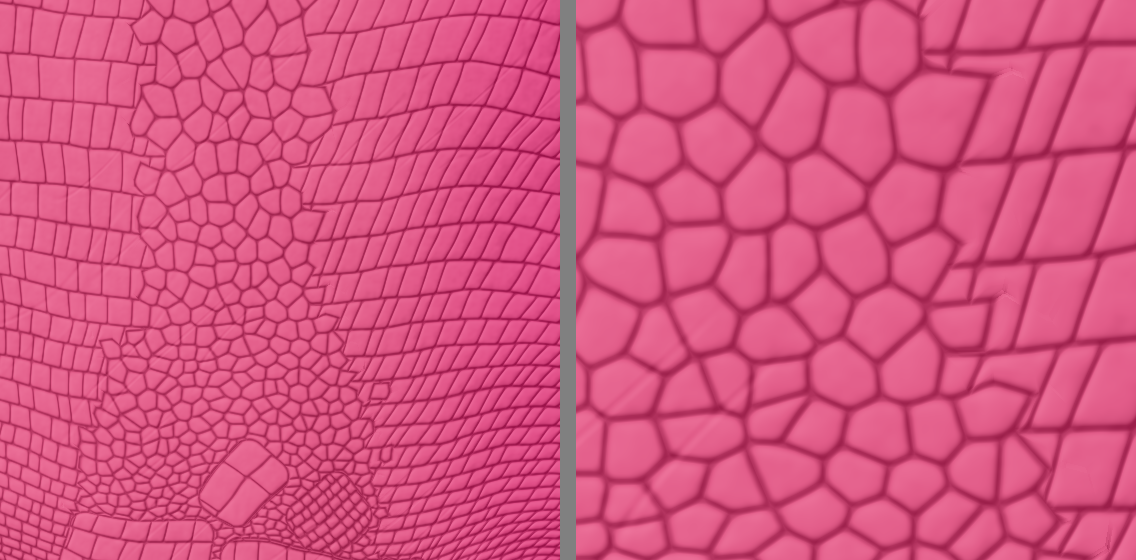
Left, the full canvas; right, a detail of the centre.
Reproduce this texture procedurally as a WebGL 2 fragment shader.

```glsl
#version 300 es
precision highp float;
// Embossed pink reptile leather: rows of rectangular scales on both flanks,
// a band of rounded Voronoi scales between them, and turned patches below.
// All parts give a distance to the nearest groove, which is lit as a relief.

uniform vec2 u_resolution;
out vec4 fragColor;

const vec3 GROOVE_COLOR = vec3(0.61, 0.12, 0.29);
const vec3 BASE_COLOR = vec3(0.885, 0.36, 0.535);
const vec3 SHINE_COLOR = vec3(0.97, 0.53, 0.67);
const vec2 LIGHT_DIR = vec2(-0.5, 0.86);
const float GROOVE_WIDTH = 0.0029;
const float BEVEL = 0.0055;        // width of the rounded scale rim
const float PITCH_LOW = 0.016;     // row height at the bottom
const float PITCH_GROWTH = 0.075;  // gain in row height towards the top
const float BAND_X = 0.41;         // centre of the rounded band
const float BAND_ROWS = 1.5;       // rounded rows per flank row
const float JITTER = 0.72;
const int PATCHES = 4;
// Patch centre and half size; then turn, row height and scale width.
const vec4 PATCH_BOX[PATCHES] = vec4[](
  vec4(0.24, 0.03, 0.13, 0.085), vec4(0.43, 0.15, 0.075, 0.055),
  vec4(0.59, 0.11, 0.075, 0.055), vec4(0.58, -0.01, 0.19, 0.055));
const vec3 PATCH_GRID[PATCHES] = vec3[](
  vec3(-0.2, 0.046, 0.046), vec3(0.85, 0.052, 0.06),
  vec3(0.75, 0.018, 0.021), vec3(-0.03, 0.05, 0.042));

float hash(vec2 p) {
  vec3 q = fract(p.xyx * vec3(0.1031, 0.1030, 0.0973));
  q += dot(q, q.yzx + 33.33);
  return fract((q.x + q.y) * q.z);
}

float noise(vec2 p) {
  vec2 i = floor(p), f = fract(p);
  f = f * f * (3.0 - 2.0 * f);
  return mix(mix(hash(i), hash(i + vec2(1, 0)), f.x),
             mix(hash(i + vec2(0, 1)), hash(i + 1.0), f.x), f.y);
}

float smoothMin(float a, float b, float k) {
  float h = max(k - abs(a - b), 0.0) / k;
  return min(a, b) - 0.25 * h * h * k;
}

mat2 turn(float a) { return mat2(cos(a), -sin(a), sin(a), cos(a)); }

// Sagging and bowed rows, more wavy towards the bottom.
vec2 bend(vec2 p) {
  vec2 wobble = vec2(noise(p * 6.0 + 3.0), noise(p * 6.0 + 41.0)) - 0.5;
  vec2 ripple = vec2(noise(p * 19.0 + 7.0), noise(p * 19.0 + 23.0)) - 0.5;
  float hump = (p.x - 0.85) / 0.19;
  float bow = 0.035 * exp(-hump * hump) - 0.12 * min(p.x, 0.25);
  bow += 0.025 * sin(p.x * 11.0 - 3.2) * smoothstep(0.45, 0.12, p.y);
  return p + 0.022 * wobble + 0.006 * ripple - vec2(0.0, bow);
}

// Groove distance in rows of rectangles with uneven joints.
float bricks(float x, float v, float pitch, float width, float seed) {
  float row = floor(v), f = v - row, pick = hash(vec2(row + 50.0, seed));
  float w = width * mix(0.85, 1.2, pick);
  float u = x / w + pick * 7.0 + 40.0 + (f - 0.5) * (pick - 0.5) * 0.3;
  float joint = 1.0;
  for (int i = -1; i <= 1; i++) {
    float k = floor(u + 0.5) + float(i);
    joint = min(joint, abs(u - k - 0.45 * (hash(vec2(k, row + seed + 60.0)) - 0.5)));
  }
  return smoothMin(joint * w * 1.4, min(f, 1.0 - f) * pitch, 0.007);
}

float bandWidth(float y) { return 0.02 + 0.03 * max(y, 0.0); }

vec2 bandSite(vec2 cell) {
  vec2 h = vec2(hash(cell + 101.0), hash(cell + 217.0)) - 0.5;
  return cell + 0.5 + vec2(0.5 * mod(cell.y, 2.0), 0.0) + JITTER * h;
}

bool inBand(vec2 site) {
  float y = (exp(site.y / BAND_ROWS * PITCH_GROWTH) - PITCH_LOW) / PITCH_GROWTH;
  float halfBand = 0.15 + 0.12 * smoothstep(0.55, 0.2, y);
  return abs(site.x * bandWidth(y)) < halfBand + 0.05 * (hash(floor(site * 9.0)) - 0.5);
}

float grooveDistance(vec2 canvas) {
  vec2 p = bend(canvas);
  float pitch = max(PITCH_LOW + PITCH_GROWTH * p.y, 0.012);
  float v = log(pitch) / PITCH_GROWTH, w = bandWidth(p.y);
  vec2 q = vec2((p.x - BAND_X) / w, v * BAND_ROWS), cell = floor(q), own = q;
  float nearest = 9.0, edge = 1.0;
  for (int n = 0; n < 25; n++) {
    vec2 s = bandSite(cell + vec2(n % 5 - 2, n / 5 - 2));
    float d = length(s - q);
    if (d < nearest) { nearest = d; own = s; }
  }
  bool rounded = inBand(own);
  for (int n = 0; n < 25; n++) {
    vec2 s = bandSite(cell + vec2(n % 5 - 2, n / 5 - 2));
    if (distance(s, own) > 0.01 && (rounded || inBand(s)))
      edge = smoothMin(edge, dot(0.5 * (s + own) - q, normalize(s - own)), 0.14);
  }
  float d = edge * 0.5 * (w + pitch / BAND_ROWS);
  float side = step(BAND_X, p.x);
  if (!rounded) d = min(d, bricks(p.x, v + 0.4 * side, pitch, 0.025 + 0.022 * p.y, side * 9.0));
  for (int i = 0; i < PATCHES; i++) {
    vec3 grid = PATCH_GRID[i];
    vec2 l = turn(grid.x) * (p - PATCH_BOX[i].xy), b = abs(l) - PATCH_BOX[i].zw + 0.03;
    float box = length(max(b, 0.0)) + min(max(b.x, b.y), 0.0) - 0.03;
    float inner = bricks(l.x, l.y / grid.y, grid.y, grid.z, 20.0 + float(i));
    d = box < 0.0 ? min(inner, -box) : min(d, box);
  }
  return max(d, 0.0);
}

float relief(vec2 p) {
  float grain = noise(p * vec2(110.0, 35.0)) + 0.6 * noise(p * 150.0);
  float crease = abs(noise(turn(0.75) * p * vec2(5.0, 22.0) + 9.0) - 0.5);
  float creased = smoothstep(0.5, 0.7, noise(p * 5.0 + 60.0));
  return 1.0 - exp(-grooveDistance(p) / BEVEL) + 0.14 * grain
    - 0.25 * creased * smoothstep(0.07, 0.0, crease);
}

void main() {
  vec2 p = gl_FragCoord.xy / min(u_resolution.x, u_resolution.y);
  vec2 probe = LIGHT_DIR * 0.0022;
  float slope = relief(p - probe) - relief(p + probe);
  float d = grooveDistance(p) / GROOVE_WIDTH;
  float tone = 0.55 + 0.36 * slope - 0.42 * exp(-d * d);
  tone += 0.1 * (noise(p * 7.0) - 0.5) + 0.06 * (noise(p * 90.0) - 0.5);
  tone += 0.05 - 0.09 * smoothstep(0.2, 1.0, p.x);
  vec3 color = mix(GROOVE_COLOR, BASE_COLOR, clamp(tone * 2.0, 0.0, 1.0));
  color = mix(color, SHINE_COLOR, clamp(tone * 2.0 - 1.0, 0.0, 1.0));
  color.g -= 0.05 * smoothstep(0.6, 1.0, p.x); // richer pink to the right
  fragColor = vec4(color, 1.0);
}
```
